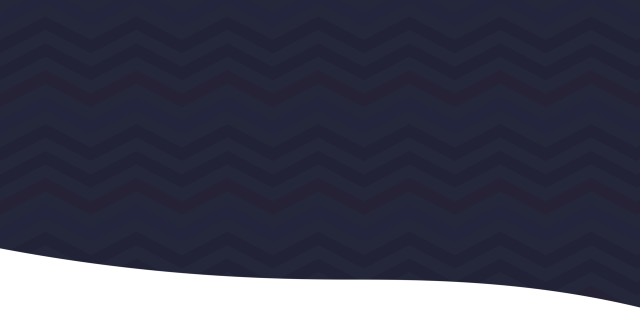
This background is drawn by a WebGL 2 fragment shader. Its source:

```glsl
#version 300 es
precision highp float;

uniform vec2 u_resolution;
out vec4 outColor;

const vec3 BASE = vec3(0.141, 0.149, 0.227);
const vec3 DARK = vec3(0.129, 0.133, 0.212);
const vec3 PLUM = vec3(0.145, 0.133, 0.212);
const vec3 BLUE = vec3(0.133, 0.145, 0.235);

// Triangle wave: 0 at each peak, 1 at each valley.
float zigzag(float x, float period) {
    return abs(2.0 * fract(x / period) - 1.0);
}

// Coverage of the region where the signed distance is positive.
float coverage(float dist, float pixel) {
    return smoothstep(-0.7 * pixel, 0.7 * pixel, dist);
}

// Stripe tints cycle through dark, dark, plum and blue.
vec3 stripeColor(float index) {
    float slot = mod(index, 4.0);
    return slot < 1.5 ? DARK : (slot < 2.5 ? PLUM : BLUE);
}

vec3 chevrons(vec2 p, float period, float rise, float spacing, float start, float pixel) {
    float depth = 1.0 - p.y - rise * zigzag(p.x, period);
    float row = (depth - start) / spacing + 0.25;
    float dist = (0.25 - abs(fract(row) - 0.5)) * spacing;
    return mix(BASE, stripeColor(floor(row)), coverage(dist, pixel));
}

// Two power curves that meet level at the joint.
float waveHeight(float x, vec2 joint) {
    float left = max(joint.x - x, 0.0) / joint.x;
    float right = max(x - joint.x, 0.0) / (2.0 - joint.x);
    return joint.y + 0.0977 * pow(left, 2.13) - 0.0872 * pow(right, 2.49);
}

void main() {
    vec2 p = gl_FragCoord.xy / u_resolution.y;
    float pixel = 1.0 / u_resolution.y;

    vec3 color = chevrons(p, 0.2842, 0.0738, 0.0841, 0.051, pixel);

    // White ground below the wave
    float ground = coverage(waveHeight(p.x, vec2(1.094, 0.1263)) - p.y, pixel);
    outColor = vec4(mix(color, vec3(1.0), ground), 1.0);
}
```
